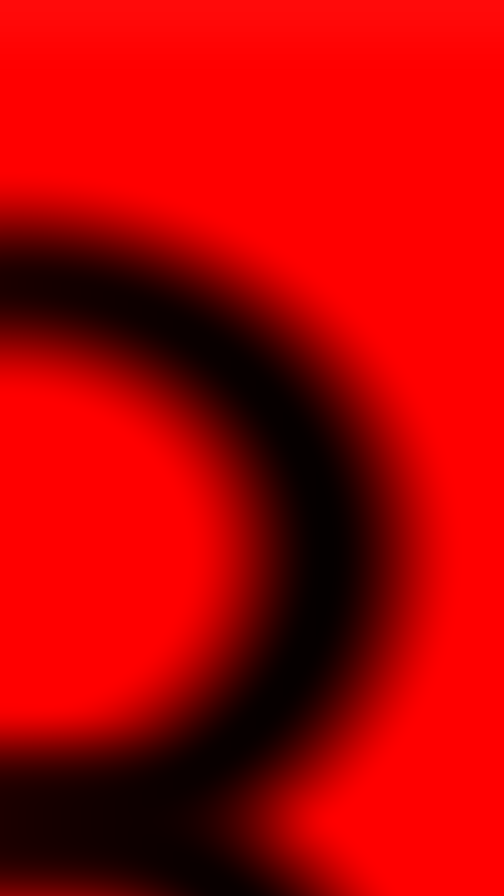
A Shadertoy shader for this background:

```glsl
// Brightness around one soft elliptical ring: 0 on its line, 1 far from it
float ringLight(vec2 p, vec2 center) {
    float radius = length((p - center) / vec2(0.66, 0.549));
    return smoothstep(0.015, 0.42, abs(radius - 0.98));
}

void mainImage(out vec4 fragColor, in vec2 fragCoord) {
    // Canvas widths, origin at the lower left
    vec2 p = fragCoord / iResolution.x;

    // Two stacked rings, centred on the left edge
    float light = 1.0;
    for (int i = 0; i < 2; i++) {
        light *= ringLight(p, vec2(0.0, 0.678 - 1.058 * float(i)));
    }

    // Faint ember in the dark band, fading to the right
    float ember = 0.11 * exp(-2.6 * p.x);
    float red = mix(ember, 1.0, light);

    // Slight pale wash along the top
    float wash = 0.04 * smoothstep(1.62, 1.78, p.y);
    fragColor = vec4(red, wash, wash, 1.0);
}
```
